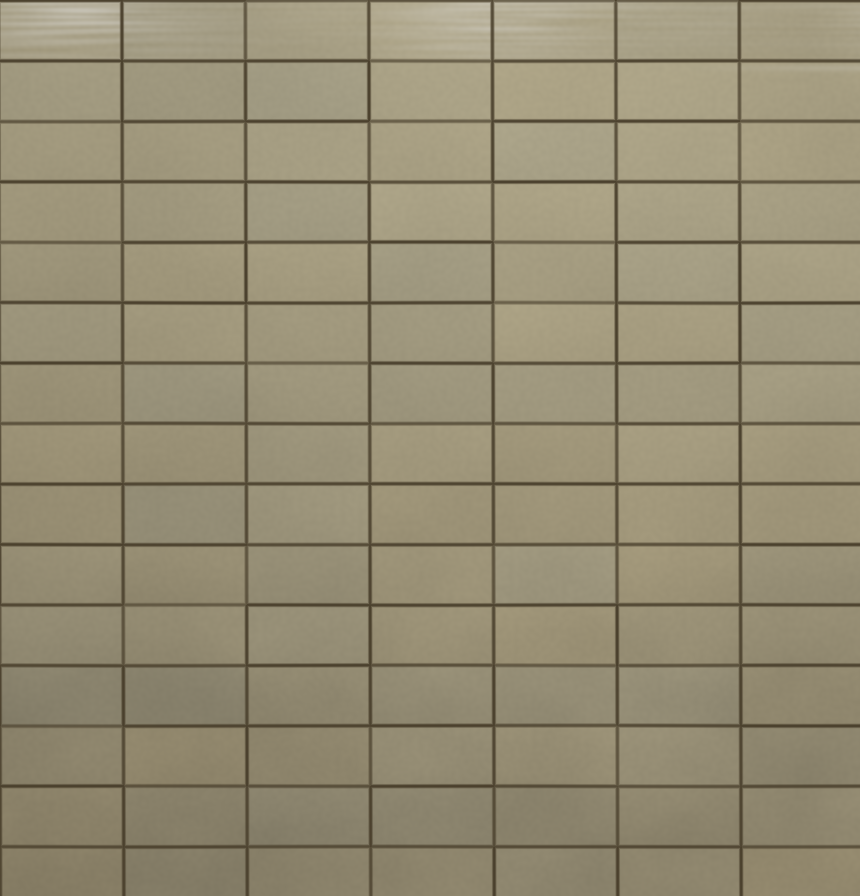
Give the GLSL for this texture, as a Shadertoy shader.

```glsl
// Wall of stacked, glazed beige tiles with thin dark joints.
// A slightly leaning grid gives the joints; hashes vary each tile and joint,
// gradient noise adds smudges and grain, and lamp glare streaks the top row.

const vec2  TILE_COUNT   = vec2(6.965, 14.826);  // repeats across, down
const vec2  GRID_SHIFT   = vec2(0.005, -0.010);  // in tiles
const float LEAN         = 0.016;                // sideways drift of columns, in tiles
const float JOINT_HALF   = 0.0019;               // in canvas heights
const float JOINT_BLUR   = 0.0015;
const float TILE_VARIETY = 0.022;
const float SMUDGE       = 0.055;
const float GRAIN        = 0.022;
const float GLARE        = 0.62;
const vec3  GLAZE_TOP    = vec3(0.645, 0.615, 0.510);
const vec3  GLAZE_MIDDLE = vec3(0.615, 0.582, 0.478);
const vec3  GLAZE_BOTTOM = vec3(0.545, 0.512, 0.418);
const vec3  JOINT_COLOR  = vec3(0.290, 0.250, 0.175);
const vec3  GLARE_COLOR  = vec3(0.830, 0.820, 0.790);

float hash(vec2 p) {
    vec3 q = fract(vec3(p.xyx) * 0.1031);
    q += dot(q, q.yzx + 33.33);
    return fract((q.x + q.y) * q.z);
}

vec2 gradientAt(vec2 cell) {
    float angle = 6.2832 * hash(cell);
    return vec2(cos(angle), sin(angle));
}

float gradientNoise(vec2 p) {
    vec2 i = floor(p), f = fract(p);
    vec2 u = f * f * f * (f * (f * 6.0 - 15.0) + 10.0);
    vec2 e = vec2(1.0, 0.0);
    float a = dot(gradientAt(i), f);
    float b = dot(gradientAt(i + e.xy), f - e.xy);
    float c = dot(gradientAt(i + e.yx), f - e.yx);
    float d = dot(gradientAt(i + e.xx), f - e.xx);
    return mix(mix(a, b, u.x), mix(c, d, u.x), u.y);
}

float fractalNoise(vec2 p) {
    float sum = 0.0, weight = 1.0;
    for (int i = 0; i < 4; i++) {
        sum += weight * gradientNoise(p);
        p = p * 2.03 + 17.3;
        weight *= 0.5;
    }
    return sum;
}

// Overall glaze: lighter above, dimmer towards the floor and the left side
vec3 glazeColor(vec2 uv) {
    vec3 glaze = mix(GLAZE_BOTTOM, GLAZE_MIDDLE, smoothstep(0.0, 0.55, uv.y));
    glaze = mix(glaze, GLAZE_TOP, smoothstep(0.45, 0.80, uv.y));
    float side = smoothstep(0.0, 0.6, uv.x) - 0.25 * smoothstep(0.75, 1.0, uv.x);
    return glaze * mix(0.955, 1.02, side);
}

// Streaked reflection, full on the first row and a thin trace on the second
float glareAmount(vec2 uv, vec2 tile, vec2 local) {
    float lamps = 0.5 + 0.5 * cos(12.566 * (uv.x - 0.10));
    float streaks = 0.5 + 0.7 * gradientNoise(vec2(uv.x * 5.0, uv.y * 170.0))
                  + 0.4 * gradientNoise(vec2(uv.x * 9.0, uv.y * 60.0));
    float tilt = 0.7 + 0.5 * hash(tile + 71.0);
    float first = 1.0 - step(0.5, tile.y);
    float second = step(0.5, tile.y) * (1.0 - step(1.5, tile.y));
    float fall = mix(1.0, 0.45, smoothstep(0.2, 0.95, local.y));
    float trace = exp(-pow((local.y - 0.12) / 0.06, 2.0)) * smoothstep(0.75, 1.0, uv.x);
    return first * fall * tilt * streaks * (0.30 + 0.85 * lamps * lamps)
         + second * 0.35 * trace;
}

// Dark joints; each segment has its own strength
float jointAmount(vec2 grid, vec2 tile, vec2 tileSize) {
    vec2 line = floor(grid + 0.5);
    vec2 dist = abs(grid - line) * tileSize;
    float soft = max(JOINT_BLUR, 0.7 / iResolution.y);
    vec2 cover = 1.0 - smoothstep(JOINT_HALF - soft, JOINT_HALF + soft, dist);
    vec2 strength = vec2(hash(vec2(line.x, tile.y) + 11.0),
                         hash(vec2(tile.x, line.y) + 43.0));
    cover *= mix(vec2(0.70, 0.62), vec2(1.0), sqrt(strength));
    return max(cover.x, cover.y);
}

void mainImage(out vec4 fragColor, in vec2 fragCoord) {
    vec2 uv = fragCoord / iResolution.xy;
    float aspect = iResolution.x / iResolution.y;
    vec2 p = vec2(uv.x * aspect, uv.y);

    // Tile grid, counted from the top left
    vec2 grid = vec2(uv.x, 1.0 - uv.y) * TILE_COUNT + GRID_SHIFT;
    grid.x += LEAN * (uv.y - 0.5);
    grid.y += 0.012 * gradientNoise(vec2(uv.x * 3.0, floor(grid.y + 0.5) * 1.7));
    vec2 tile = floor(grid);
    vec2 local = fract(grid);

    // Glaze with tone and warmth differing from tile to tile
    vec3 color = glazeColor(uv);
    color *= 1.0 + TILE_VARIETY * (2.0 * hash(tile + 5.0) - 1.0);
    color += vec3(0.006, 0.0, -0.008) * (2.0 * hash(tile + 29.0) - 1.0);
    color *= 1.0 + 0.02 * (0.5 - local.y);

    // Smudges, stronger near the floor, and fine grain
    float dirt = fractalNoise(p * vec2(5.0, 6.5) + 3.0);
    color *= 1.0 + SMUDGE * dirt * mix(1.3, 0.5, smoothstep(0.1, 0.6, uv.y));
    color *= 1.0 + GRAIN * gradientNoise(p * 150.0);

    // Glare on the glaze, then the joints
    float glare = clamp(GLARE * glareAmount(uv, tile, local), 0.0, 0.9);
    color = mix(color, GLARE_COLOR, glare);
    vec2 tileSize = vec2(aspect, 1.0) / TILE_COUNT;
    color = mix(color, JOINT_COLOR, jointAmount(grid, tile, tileSize));

    fragColor = vec4(color, 1.0);
}
```
